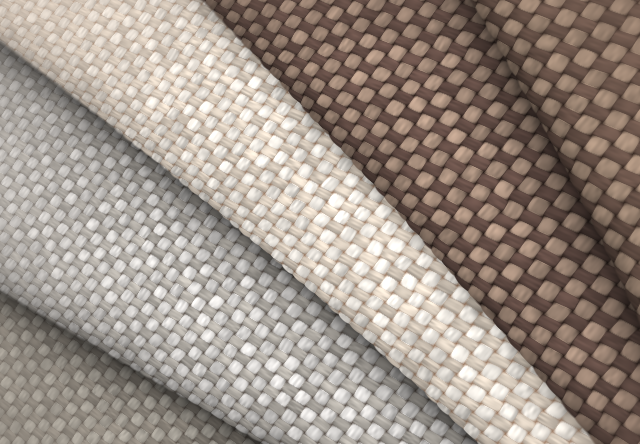
This texture is drawn by a WebGL 1 fragment shader. Its source:

```glsl
precision highp float;
// Overlapping folds of coarse woven cloth, from pale grey through cream to brown.
// Each fold is bounded by a curved edge, filled with a procedural plain weave
// (two skewed thread families), rounded at its rim and shadowing the fold below.

uniform vec2 u_resolution;

#define PITCH 0.031
#define PERSPECTIVE 0.24
#define FOCUS vec2(0.85, 0.42)
#define FAR_DETAIL 0.38
#define RIM_WIDTH 0.045
#define FIBRE 0.22
#define STRAND_VARIATION 0.16
#define WARP_ANGLE -0.50
#define WEFT_ANGLE 0.94

float hash(vec2 p) {
    vec3 a = fract(vec3(p.xyx) * 0.1031);
    a += dot(a, a.yzx + 33.33);
    return fract((a.x + a.y) * a.z);
}

float noise(vec2 p) {
    vec2 i = floor(p), f = fract(p);
    f = f * f * (3.0 - 2.0 * f);
    return mix(mix(hash(i), hash(i + vec2(1.0, 0.0)), f.x),
               mix(hash(i + vec2(0.0, 1.0)), hash(i + vec2(1.0, 1.0)), f.x), f.y);
}

float cross2(vec2 a, vec2 b) {
    return a.x * b.y - a.y * b.x;
}

// Rounded cross-section of a strand, with f in -0.5 .. 0.5.
float strandProfile(float f, float width) {
    float s = 2.0 * f / width;
    return sqrt(max(0.0, 1.0 - s * s));
}

// Woven surface: rgb colour, with strand height in alpha.
vec4 weave(vec2 p, float pitch, float detail, vec3 warp, vec3 weft, vec3 gap) {
    // Thread coordinates with a slight perspective enlargement to the lower right.
    p = (p - FOCUS) / (1.0 + PERSPECTIVE * dot(p - FOCUS, vec2(0.8, -0.5)));
    vec2 e1 = vec2(cos(WARP_ANGLE), sin(WARP_ANGLE));
    vec2 e2 = vec2(cos(WEFT_ANGLE), sin(WEFT_ANGLE));
    vec2 q = vec2(cross2(p, e2), cross2(e1, p)) / (cross2(e1, e2) * pitch);
    q *= vec2(0.88, 1.1);
    q += 0.14 * (vec2(noise(q * 0.7), noise(q * 0.7 + 37.0)) - 0.5);

    vec2 cell = floor(q), f = fract(q) - 0.5;
    float warpWave = cos(3.14159 * (q.x - 0.5 + cell.y));
    float weftWave = -cos(3.14159 * (q.y - 0.5 + cell.x));
    float warpHeight = strandProfile(f.y, 0.98) * (0.55 + 0.45 * warpWave);
    float weftHeight = strandProfile(f.x, 1.04) * (0.58 + 0.42 * weftWave);
    float weftOnTop = smoothstep(-0.14, 0.14, weftHeight - warpHeight);
    float height = max(warpHeight, weftHeight);

    // Fibres run along whichever strand is on top.
    float fibre = mix(noise(q * vec2(1.6, 6.0) + 90.0),
                      noise(q * vec2(6.0, 1.6) + 150.0), weftOnTop) - 0.5;
    float variation = hash(cell + 200.0) - 0.5;
    float side = mix(f.y, -f.x, weftOnTop);
    vec3 strand = mix(warp, weft, weftOnTop);
    strand *= 0.84 + 0.2 * height + FIBRE * fibre
            + STRAND_VARIATION * variation + 0.18 * side;

    vec3 colour = mix(gap, strand, smoothstep(0.08, 0.62, height));
    vec3 average = mix(gap, 0.5 * (warp + weft), 0.74);
    return vec4(mix(average, colour, detail), height);
}

// Lays one fold over the scene; its edge is x = e.x + e.y*t + e.z*t*t, t downward.
// shadow holds the strength and width of the shade cast on the fold below.
void drape(inout vec3 scene, vec2 p, vec3 e, vec2 shadow, float rim,
           float pitch, vec3 warp, vec3 weft, vec3 gap) {
    float t = 1.0 - p.y;
    float slope = e.y + 2.0 * e.z * t;
    vec2 normal = normalize(vec2(1.0, slope));
    float d = (p.x - e.x - e.y * t - e.z * t * t) * normal.x;

    float distanceToFocus = length(p - FOCUS);
    float blur = smoothstep(0.35, 1.08, distanceToFocus);
    float inside = max(d, 0.0);
    vec2 wrapped = p - normal * 0.022 * exp(-inside / 0.04);
    vec4 cloth = weave(wrapped, pitch, mix(1.0, FAR_DETAIL, blur), warp, weft, gap);
    cloth.rgb *= 1.0 - rim * exp(-inside / RIM_WIDTH);
    cloth.rgb *= 0.97 + 0.07 * noise(p * 5.0);

    scene *= 1.0 - shadow.x * exp(-max(-d, 0.0) / shadow.y);
    float soft = 0.8 / u_resolution.y + 0.006 * blur;
    float ragged = d + 0.006 * (cloth.a - 0.6) * (1.0 - blur);
    scene = mix(scene, cloth.rgb, smoothstep(-soft, soft, ragged));
}

void main() {
    vec2 p = gl_FragCoord.xy / u_resolution.y;
    p.x *= 1.4382 * u_resolution.y / u_resolution.x;
    vec3 scene = vec3(0.5);

    // Lowest grey, upper grey, cream, brown, and the foremost brown fold.
    drape(scene, p, vec3(-9.0, 0.0, 0.0), vec2(0.0, 1.0), 0.0, PITCH * 0.9,
          vec3(0.57, 0.54, 0.50), vec3(0.71, 0.69, 0.65), vec3(0.33, 0.29, 0.26));
    drape(scene, p, vec3(-1.127, 1.72, 0.0), vec2(0.62, 0.045), 0.36, PITCH * 0.95,
          vec3(0.70, 0.68, 0.65), vec3(0.86, 0.85, 0.84), vec3(0.35, 0.31, 0.28));
    drape(scene, p, vec3(-0.125, 1.37, -0.17), vec2(0.58, 0.042), 0.22, PITCH,
          vec3(0.87, 0.82, 0.76), vec3(0.95, 0.93, 0.90), vec3(0.62, 0.48, 0.38));
    drape(scene, p, vec3(0.455, 0.95, -0.066), vec2(0.28, 0.026), 0.38, PITCH * 1.1,
          vec3(0.40, 0.31, 0.28), vec3(0.67, 0.57, 0.50), vec3(0.14, 0.095, 0.08));
    drape(scene, p, vec3(1.058, 0.60, -0.105), vec2(0.55, 0.055), 0.42, PITCH * 1.22,
          vec3(0.42, 0.33, 0.29), vec3(0.69, 0.59, 0.51), vec3(0.16, 0.11, 0.09));

    gl_FragColor = vec4(clamp(scene, 0.0, 1.0), 1.0);
}
```
